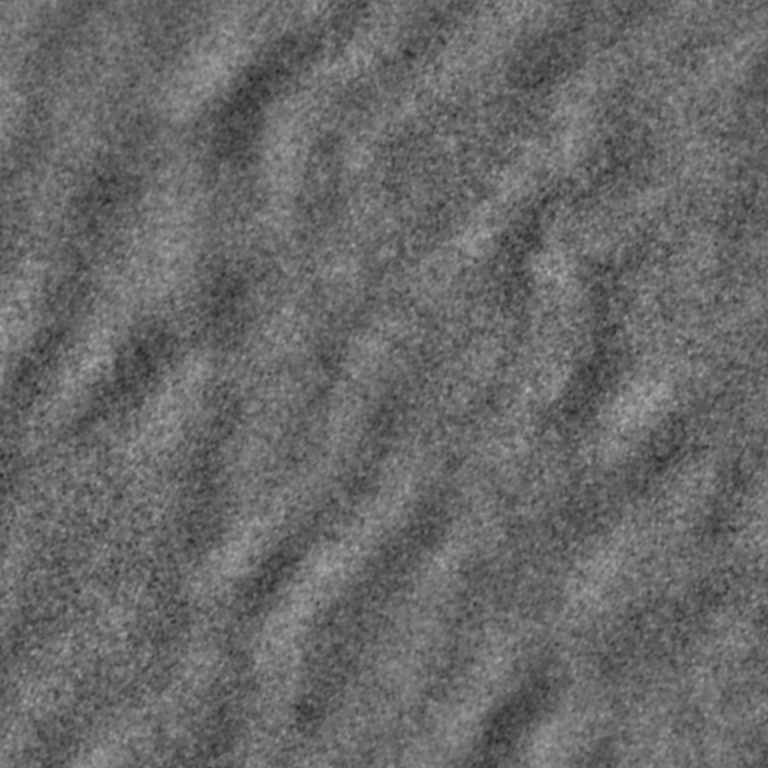
This texture is drawn by a WebGL 1 fragment shader. Its source:

```glsl
precision highp float;
// Grey, grainy surface with soft wavy ridges leaning to the upper right.
// Ridges are a sum of sines with scattered directions in a warped plane;
// the grain is cellular noise: one soft light or dark spot per cell.

uniform vec2 u_resolution;

vec3 hash3(vec2 cell) {
  vec3 q = fract(cell.xyx * vec3(0.1031, 0.1030, 0.0973));
  q += dot(q, q.yzx + 33.33);
  return fract((q.xxy + q.yzz) * q.zyx);
}

// Sum of jittered round spots, signed, about 0.46 standard deviation.
float spots(vec2 p) {
  vec2 cell = floor(p);
  float sum = 0.0;
  for (int y = -1; y <= 1; y++) {
    for (int x = -1; x <= 1; x++) {
      vec2 neighbour = cell + vec2(float(x), float(y));
      vec3 h = hash3(neighbour + 57.0);
      vec2 d = p - neighbour - h.xy;
      float falloff = max(0.0, 1.0 - dot(d, d));
      sum += (h.z * 2.0 - 1.0) * falloff * falloff;
    }
  }
  return sum;
}

// Long irregular ridges: many sines whose normals fan around one direction.
float ridges(vec2 p) {
  p += 0.018 * sin(p.yx * vec2(8.0, 10.0) + vec2(1.3, 4.1));
  p += 0.006 * sin(p.yx * vec2(27.0, 23.0) + vec2(2.7, 0.6));
  float sum = 0.0;
  for (int i = 0; i < 16; i++) {
    vec3 h = hash3(vec2(float(i) * 7.0 + 3.0, 19.0));
    float angle = -0.54 + (h.x - 0.5) * 0.95;
    float frequency = mix(26.0, 68.0, h.y);
    sum += sin(dot(p, vec2(cos(angle), sin(angle))) * frequency + h.z * 6.2832);
  }
  return sum / 2.83;
}

mat2 turn(float a) {
  return mat2(cos(a), sin(a), -sin(a), cos(a));
}

void main() {
  vec2 p = gl_FragCoord.xy / min(u_resolution.x, u_resolution.y);

  // Broad ridges and small blotches
  float grey = 0.412 + 0.043 * ridges(p);
  grey += 0.032 * spots(turn(0.5) * p * vec2(34.0, 26.0) + 40.0);

  // Fine grain, a little stronger in some regions
  float strength = 1.0 + 0.18 * sin(p.x * 5.0 + 1.0) * sin(p.y * 4.0 + p.x * 3.0);
  float grain = 0.080 * spots(turn(0.6) * p * vec2(225.0, 190.0) + 300.0);
  grain += 0.045 * spots(turn(-0.4) * p * 115.0 + 150.0);
  grey += grain * strength;

  gl_FragColor = vec4(vec3(clamp(grey, 0.0, 1.0)), 1.0);
}
```
